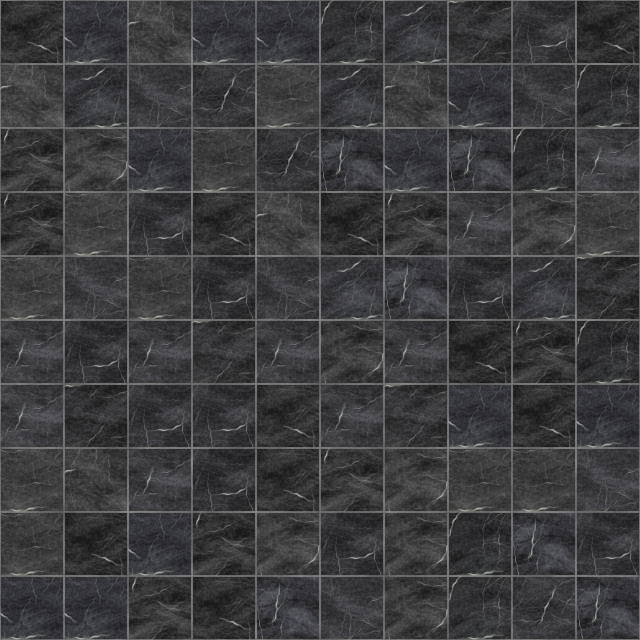
This texture is drawn by a Shadertoy shader. Its source:

```glsl
const float TILES = 10.0;
const float SLAB_DESIGNS = 14.0;
const float GROUT_HALF_WIDTH = 0.011;
const vec3 NEUTRAL_SLATE = vec3(1.01, 1.0, 1.0);
const vec3 COOL_SLATE = vec3(0.97, 0.98, 1.08);
const vec3 VEIN_GREEN = vec3(0.42, 0.49, 0.45);
const vec3 VEIN_PALE = vec3(0.74, 0.75, 0.72);
const vec3 GROUT = vec3(0.60, 0.60, 0.58);

float hash(vec2 p) {
    vec3 q = fract(vec3(p.xyx) * 0.1031);
    q += dot(q, q.yzx + 33.33);
    return fract((q.x + q.y) * q.z);
}

vec2 turn(vec2 p, float angle) {
    float c = cos(angle), s = sin(angle);
    return vec2(c * p.x + s * p.y, c * p.y - s * p.x);
}

// Warped, layered sines
float clouds(vec2 p, float seed) {
    float sum = 0.0, amp = 0.5;
    p += seed * 7.3;
    for (int i = 0; i < 6; i++) {
        p += 0.6 * sin(p.yx * 1.3 + seed);
        sum += amp * sin(p.x) * sin(p.y);
        p = turn(p, 1.1) * 1.9;
        amp *= 0.7;
    }
    return sum;
}

// Distance to the nearest scattered cell point
float cellular(vec2 p) {
    vec2 cell = floor(p);
    float nearest = 2.0;
    for (int y = -1; y <= 1; y++)
    for (int x = -1; x <= 1; x++) {
        vec2 c = cell + vec2(x, y);
        vec2 point = c + vec2(hash(c), hash(c + 71.7));
        nearest = min(nearest, distance(p, point));
    }
    return nearest;
}

float stroke(float d, float halfWidth, float pixel) {
    float edge = clamp((halfWidth - abs(d)) / pixel + 0.5, 0.0, 1.0);
    return edge * min(1.0, 2.0 * halfWidth / pixel);
}

// Curved, wobbling crack that thins out toward its ends
float vein(vec2 p, float angle, float reach, float halfWidth, float seed, float pixel) {
    vec2 q = turn(p, angle);
    float phase = seed * 40.0;
    q.y -= (seed - 0.5) * 1.4 * q.x * q.x;
    q.y -= 0.011 * sin(q.x * 15.0 + phase) + 0.006 * sin(q.x * 47.0 + phase * 2.0);
    float fade = 1.0 - smoothstep(0.25 * reach, reach, abs(q.x));
    float broken = 0.7 + 0.3 * sin(q.x * 27.0 + phase);
    return stroke(q.y, halfWidth * (0.4 + 0.6 * fade), pixel) * fade * broken;
}

// Slate body: tone, tint, streaked mottling, pale haze and grain
vec3 slate(vec2 p, float slab, float shade) {
    float tone = mix(0.165, 0.245, hash(vec2(slab, 3.0))) + 0.025 * (shade - 0.5);
    float roughness = mix(0.06, 0.12, pow(hash(vec2(slab, 5.0)), 2.0));
    vec2 streak = turn(p, 0.7 * (hash(vec2(slab, 7.0)) - 0.5)) * vec2(4.0, 9.0);
    tone += roughness * clouds(streak, slab);
    float haze = smoothstep(0.1, 0.9, clouds(streak * 0.6 + 3.0, slab + 5.0));
    tone += 0.07 * haze;
    tone += 0.09 * (cellular(p * 24.0 + slab * 31.0) - 0.45);
    tone += 0.06 * (cellular(p * vec2(13.0, 19.0) + slab * 17.0) - 0.45);
    return max(tone, 0.1) * mix(NEUTRAL_SLATE, COOL_SLATE, hash(vec2(slab, 9.0)));
}

vec3 addVeins(vec3 color, vec2 p, float slab, float pixel) {
    float bold = step(0.4, hash(vec2(slab, 15.0)));
    for (int i = 0; i < 13; i++) {
        vec2 key = vec2(slab, float(i) * 5.0 + 20.0);
        bool isMain = i == 0 && bold > 0.5;
        vec2 origin = vec2(hash(key + 1.3), hash(key + 2.7));
        float angle = mix(-0.5, 1.8, hash(key + 3.1));
        float reach = mix(0.2, 0.65, hash(key + 4.9));
        float bright = isMain ? 0.9 : mix(0.12, 0.65, pow(hash(key + 6.3), 1.5));
        float halfWidth = isMain ? 0.012 : 0.0075;
        float mask = vein(p - origin, angle, reach, halfWidth, hash(key), pixel);
        color = mix(color, mix(VEIN_GREEN, VEIN_PALE, bright), mask * bright);
    }
    // Ragged pale seam along the lower edge, with a green stain beside it
    float seamed = step(0.5, hash(vec2(slab, 11.0)));
    float side = mix(0.1, 0.9, hash(vec2(slab, 13.0)));
    vec2 corner = p - vec2(side, 0.035);
    float seam = vein(corner, 0.1, 0.45, 0.014, 0.6, pixel);
    float stain = exp(-18.0 * dot(corner, corner)) * (0.5 + clouds(p * 12.0, slab));
    color = mix(color, VEIN_GREEN, 0.3 * seamed * clamp(stain, 0.0, 1.0));
    return mix(color, VEIN_PALE, 0.85 * seamed * seam);
}

void mainImage(out vec4 fragColor, in vec2 fragCoord) {
    vec2 grid = fragCoord / iResolution.xy * TILES;
    float pixel = TILES / min(iResolution.x, iResolution.y);
    vec2 tile = floor(grid), p = fract(grid);
    float slab = floor(hash(tile + 17.0) * SLAB_DESIGNS) + 1.0;

    vec3 color = slate(p, slab, hash(tile + 53.0));
    color = addVeins(color, p, slab, pixel);

    // Thin grout with uneven brightness
    vec2 edge = 0.5 - abs(p - 0.5);
    float joint = stroke(min(edge.x, edge.y), GROUT_HALF_WIDTH, pixel);
    float wear = 0.88 + 0.2 * clouds(grid * 3.0, 2.0);
    color = mix(color, GROUT * wear, joint);
    fragColor = vec4(color, 1.0);
}
```
